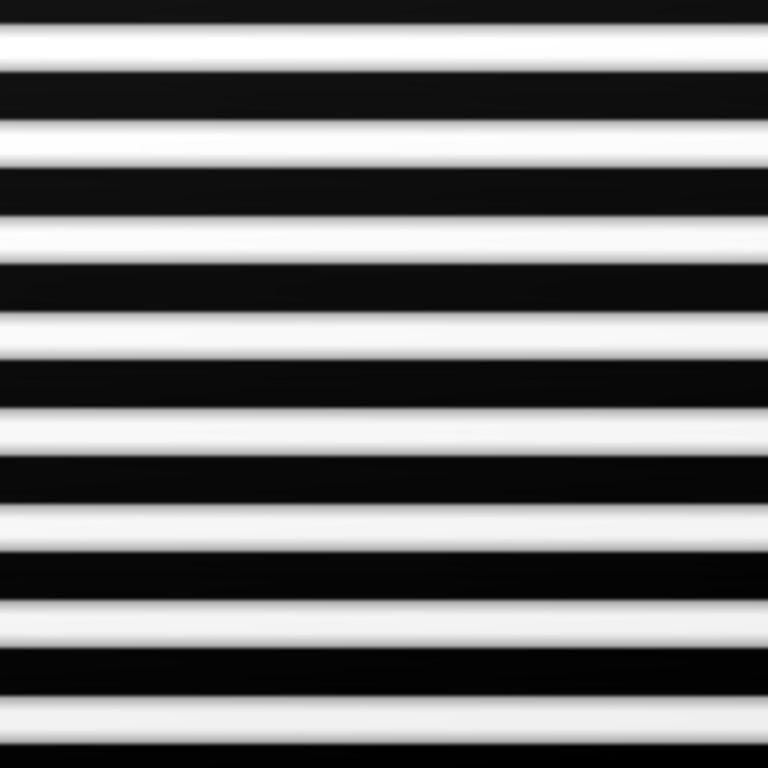
A Shadertoy shader for this pattern:

```glsl
// Horizontal black and white bands with soft shaded edges and a faint light falloff.
#define BANDS 8.0
#define HALF_WIDTH 0.25
#define EDGE_BLUR 0.035
#define SHADE_START -0.02
#define SHADE_END 0.18
#define RIM_SHADE 0.70
#define DARK 0.036
#define BRIGHT 0.972
#define FALL_Y 0.062
#define FALL_X 0.012
#define GRAIN 0.004

float hash(float n) {
    return fract(sin(n * 91.345) * 4375.85);
}

// Smooth one-dimensional noise for thin horizontal streaks
float streak(float y) {
    float cell = floor(y);
    float t = smoothstep(0.0, 1.0, fract(y));
    return mix(hash(cell), hash(cell + 1.0), t) - 0.5;
}

void mainImage(out vec4 fragColor, in vec2 fragCoord) {
    vec2 uv = fragCoord / iResolution.xy;

    // Signed distance inside the white band, in repeats
    float inside = HALF_WIDTH - abs(fract(uv.y * BANDS) - 0.5);

    // Blurred band edge, never thinner than a pixel
    float blur = max(EDGE_BLUR, BANDS / iResolution.y);
    float band = smoothstep(-blur, blur, inside);

    // Grey shading along both rims of the white band
    float shade = mix(RIM_SHADE, 1.0, smoothstep(SHADE_START, SHADE_END, inside));
    float value = mix(DARK, BRIGHT * shade, band);

    // Light fades downwards and slightly to the right
    value += FALL_Y * (uv.y - 0.5) - FALL_X * (uv.x - 0.5);
    value += GRAIN * streak(uv.y * 128.0);

    fragColor = vec4(vec3(clamp(value, 0.0, 1.0)), 1.0);
}
```
